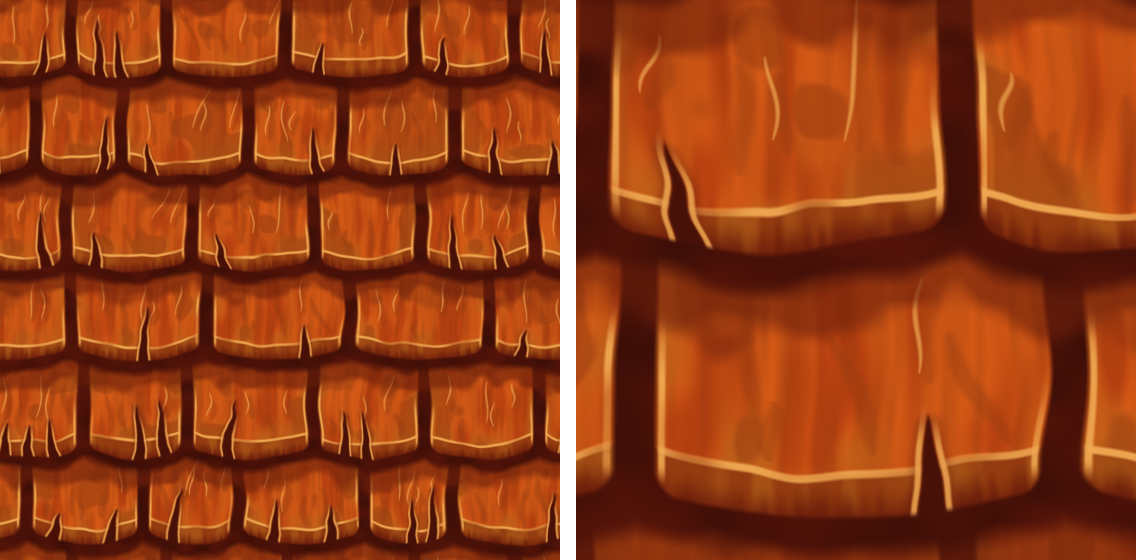
Left, the full canvas; right, a detail of the centre.
This texture is drawn by a Shadertoy shader. Its source:

```glsl
const float ROWS = 6.0;
const float ROW_SHIFT[6] = float[6](0.14, 0.69, 0.55, 0.70, 0.20, 0.61);
const vec3 GAP = vec3(0.28, 0.065, 0.03);
const vec3 SHADE = vec3(0.42, 0.12, 0.04);
const vec3 RUST = vec3(0.70, 0.25, 0.06);
const vec3 ORANGE = vec3(0.79, 0.33, 0.08);
const vec3 OCHRE = vec3(0.72, 0.40, 0.11);
const vec3 LIP = vec3(0.58, 0.23, 0.06);
const vec3 CREAM = vec3(0.94, 0.66, 0.32);

float hash(vec2 p) {
    vec3 q = fract(p.xyx * vec3(0.1031, 0.1030, 0.0973));
    q += dot(q, q.yzx + 33.33);
    return fract((q.x + q.y) * q.z);
}

float wrapIndex(float i, float count) { return floor(mod(i + 0.5, count)); }

// Value noise repeating after a whole number of cells
float noise(vec2 p, vec2 period) {
    vec2 i = floor(p), f = fract(p);
    f = f * f * (3.0 - 2.0 * f);
    vec2 a = floor(mod(i + 0.5, period)), b = floor(mod(i + 1.5, period));
    return mix(mix(hash(a), hash(vec2(b.x, a.y)), f.x),
               mix(hash(vec2(a.x, b.y)), hash(b), f.x), f.y);
}

float localNoise(vec2 p, float seed) { return noise(p + seed * 5.0, vec2(512.0)); }

float line(float d, float radius, float soft) {
    return 1.0 - smoothstep(radius - soft, radius + soft, abs(d));
}

// Upright brush stroke, pointed at both ends
float stroke(vec2 q, vec2 start, float len, float lean, float radius, float soft) {
    float t = (q.y - start.y) / len;
    float bend = lean * t + 0.02 * sin(5.0 * t + start.x * 20.0);
    float taper = sqrt(max(4.0 * t * (1.0 - t), 0.0));
    return line(q.x - start.x - bend, radius * taper, soft) * smoothstep(0.0, 0.3, taper);
}

// Left edge of a shingle, in average shingle widths
float edgeAt(float i, float row, float count) {
    return i + ROW_SHIFT[int(row)] + 0.28 * (hash(vec2(wrapIndex(i, count), row + 17.0)) - 0.5);
}

vec3 addScratches(vec3 color, vec2 q, float width, float seed, float soft) {
    for (float j = 0.0; j < 5.0; j++) {
        float r = hash(vec2(seed, j + 31.0)), s = hash(vec2(seed + 3.0, j + 47.0));
        vec2 start = vec2(width * (0.14 + 0.15 * j + 0.12 * r), 0.2 + 0.35 * s);
        float lean = (s - 0.5) * (r > 0.8 ? 0.6 : 0.08);
        float len = 0.2 + 0.3 * r;
        color = mix(color, LIP, 0.4 * stroke(q, start + vec2(0.04, -0.05), len, lean, 0.035, 0.02));
        color = mix(color, CREAM, step(0.4, s) * 0.7 * stroke(q, start, len, lean, 0.009, soft));
    }
    return color;
}

// Splits rising from the hem, lit along both rims
vec3 addCracks(vec3 color, vec2 q, float width, float seed, float soft) {
    for (float j = 0.0; j < 3.0; j++) {
        float r = hash(vec2(seed + 11.0, j + 5.0)), s = hash(vec2(seed + 23.0, j + 9.0));
        float present = step(0.56, r);
        float tall = 0.28 + 0.38 * s;
        float t = q.y / tall;
        float center = width * (0.27 + 0.23 * j + 0.12 * (s - 0.5)) + (r - 0.78) * 0.4 * t;
        float d = q.x - center - 0.03 * (localNoise(vec2(q.y * 9.0, j), seed) - 0.5);
        float radius = 0.05 * max(1.0 - t, 0.0);
        float fade = present * (1.0 - smoothstep(0.85, 1.0, t));
        float rimFade = present * (1.0 - smoothstep(0.6, 1.1, t + 0.3 * s * step(0.0, d)));
        color = mix(color, SHADE, 0.6 * fade * line(d, radius + 0.03, 0.04));
        color = mix(color, CREAM, 0.85 * rimFade * line(abs(d) - radius - 0.016, 0.011, soft));
        color = mix(color, GAP, fade * line(d, radius, soft));
    }
    return color;
}

vec3 shingleColor(vec2 q, float width, float side, float seed, float soft) {
    float streak = localNoise(q * vec2(13.0, 1.6), seed);
    float dab = localNoise(q * vec2(5.0, 4.0), seed + 2.0);
    float fine = localNoise(q * vec2(34.0, 3.0), seed + 4.0);
    float lipTop = 0.14 + 0.05 * hash(vec2(seed, 3.0))
                 + 0.04 * (localNoise(vec2(q.x * 5.0, 1.0), seed) - 0.5);

    // Painted face with warm washes toward its rims
    vec3 color = mix(RUST, ORANGE, smoothstep(0.25, 0.6, 0.6 * streak + 0.4 * dab));
    color *= 0.94 + 0.12 * fine;
    float wash = max(1.0 - smoothstep(0.0, 0.16, side), 1.0 - smoothstep(0.0, 0.25, q.y - lipTop));
    color = mix(color, OCHRE, 0.65 * wash * smoothstep(0.3, 0.7, dab));
    color = mix(color, LIP, 0.5 * smoothstep(0.62, 0.75, dab));
    color = addScratches(color, q, width, seed, soft);

    // Thick lower lip
    vec3 lip = mix(LIP, OCHRE, 0.5 * smoothstep(0.4, 0.8, streak));
    lip = mix(SHADE, lip, smoothstep(-0.02, 0.12, q.y + 0.06 * (fine - 0.5)));
    color = mix(lip, color, smoothstep(-soft, soft, q.y - lipTop));

    // Bright rims
    float strength = 0.45 + 0.5 * smoothstep(0.2, 0.6, dab);
    float reach = 0.45 + 0.35 * hash(vec2(seed, step(width * 0.5, q.x) + 61.0));
    float sideFade = smoothstep(0.03, 0.12, q.y) * (1.0 - smoothstep(reach - 0.25, reach, q.y));
    color = mix(color, CREAM, strength * line(q.y - lipTop, 0.014, soft) * smoothstep(0.0, 0.03, side));
    color = mix(color, CREAM, strength * sideFade * line(side - 0.025, 0.012, soft));
    return addCracks(color, q, width, seed, soft);
}

vec3 paintRow(vec3 color, vec2 p, float rowIndex, float soft) {
    float row = wrapIndex(rowIndex, ROWS);
    float count = row == 2.0 ? 4.0 : 5.0;
    float cell = ROWS / count;
    float t = p.x / cell;
    float i = floor(t - ROW_SHIFT[int(row)]);
    if (t < edgeAt(i, row, count)) i -= 1.0;
    else if (t >= edgeAt(i + 1.0, row, count)) i += 1.0;
    float left = edgeAt(i, row, count) * cell;
    float width = edgeAt(i + 1.0, row, count) * cell - left;
    float seed = wrapIndex(i, count) + row * 7.0;

    // Height is measured from the sagging hem
    vec2 q = vec2(p.x - left, p.y - rowIndex - 0.2 - 0.1 * hash(vec2(row, 71.0)));
    float u = 2.0 * q.x / width - 1.0;
    q.y += 0.13 * (1.0 - u * u);

    // Brushed shadow below the hem and in the gaps
    float brush = noise(p * vec2(6.0, 8.0), ROWS * vec2(6.0, 8.0)) - 0.5;
    color = mix(color, SHADE, 0.6 * smoothstep(-0.38, -0.24, q.y + 0.16 * brush));
    color = mix(color, GAP * (1.0 + 0.35 * brush), smoothstep(-0.18, -0.07, q.y + 0.06 * brush));

    float side = min(q.x, width - q.x) - 0.06;
    float inside = 0.08 - length(max(0.08 - vec2(side, q.y), 0.0));
    vec3 face = shingleColor(q, width, side, seed, soft);
    return mix(color, face, smoothstep(-soft, soft + 0.012, inside));
}

void mainImage(out vec4 fragColor, in vec2 fragCoord) {
    vec2 p = ROWS * fragCoord / iResolution.xy;
    float soft = 0.005 + 0.6 * ROWS / iResolution.y;
    // Hand-drawn wobble
    p += 0.05 * (vec2(noise(p * 3.0, vec2(ROWS * 3.0)), noise(p * 3.0 + 7.0, vec2(ROWS * 3.0))) - 0.5);
    float row = floor(p.y);
    vec3 color = GAP;
    for (float k = -1.0; k <= 1.0; k++) color = paintRow(color, p, row + k, soft);
    fragColor = vec4(color, 1.0);
}
```
